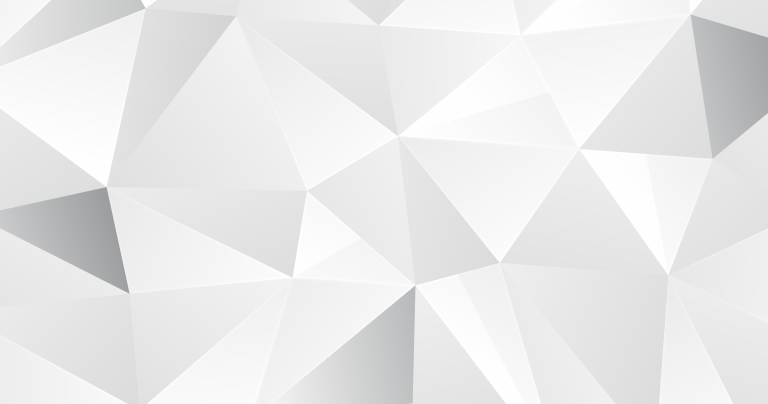
Reproduce this background procedurally as a WebGL 1 fragment shader.

```glsl
precision highp float;

// Pale low-poly backdrop: a jittered grid of points is split into triangles,
// each one a flat facet with its own grey tone, a soft linear gradient and,
// on a few bright facets, a crease running out from one corner.

uniform vec2 u_resolution;

vec2 hash2(vec2 c) {
  return fract(sin(vec2(dot(c, vec2(127.1, 311.7)),
                        dot(c, vec2(269.5, 183.3)))) * 437.585);
}

// Grid point moved by up to a third of a cell
vec2 meshPoint(vec2 c) {
  return c + 0.7 * (hash2(c) - 0.5);
}

// Signed distance to the line a-b, positive on its left
float edgeSide(vec2 p, vec2 a, vec2 b) {
  vec2 along = normalize(b - a);
  vec2 toP = p - a;
  return along.x * toP.y - along.y * toP.x;
}

// Facet colour in rgb times its antialiased coverage, coverage in alpha
vec4 facet(vec2 p, vec2 a, vec2 b, vec2 c, float index, float pixel) {
  float inside = min(edgeSide(p, a, b), min(edgeSide(p, b, c), edgeSide(p, c, a)));
  float coverage = clamp(0.5 + inside / pixel, 0.0, 1.0);

  // Golden-ratio steps spread the tones evenly over the facets
  float rank = fract(0.618034 * index + 0.554);
  float tone = mix(0.89, 0.98, smoothstep(0.1, 1.0, rank));
  tone -= 0.07 * (1.0 - smoothstep(0.02, 0.11, rank));
  tone -= 0.13 * (1.0 - smoothstep(0.018, 0.026, rank));

  // Gradient across the facet, stronger on the dark ones
  vec2 center = (a + b + c) / 3.0;
  float angle = 2.4 * index;
  float slope = mix(0.22, 0.05, smoothstep(0.0, 0.1, rank));
  tone += slope * dot(p - center, vec2(cos(angle), sin(angle)));

  // Crease from a corner, and a thin light rim on bright facets
  float crease = smoothstep(-pixel, pixel, edgeSide(p, a, center)) - 0.5;
  tone += 0.025 * crease * step(0.84, rank);
  tone += 0.015 * step(0.55, rank) * (1.0 - smoothstep(0.0, 0.025, inside));

  tone = min(tone, 0.995);
  vec3 color = tone + (1.0 - tone) * vec3(-0.015, 0.0, 0.015);
  return vec4(color, 1.0) * coverage;
}

void main() {
  // Three cells per canvas height
  vec2 p = 3.0 * gl_FragCoord.xy / u_resolution.y + vec2(0.0, 0.3);
  float pixel = 3.0 / u_resolution.y;
  vec4 sum = vec4(0.0);

  for (int j = -1; j <= 1; j++) {
    for (int i = -1; i <= 1; i++) {
      vec2 cell = floor(p) + vec2(float(i), float(j));
      vec2 a = meshPoint(cell);
      vec2 b = meshPoint(cell + vec2(1.0, 0.0));
      vec2 c = meshPoint(cell + vec2(1.0, 1.0));
      vec2 d = meshPoint(cell + vec2(0.0, 1.0));

      // Cut along the diagonal that leaves the wider triangles
      float widthBD = min(edgeSide(a, b, d), -edgeSide(c, b, d));
      float widthAC = min(edgeSide(d, a, c), -edgeSide(b, a, c));
      bool cutBD = widthBD > widthAC;

      float index = 2.0 * (cell.x + 12.0 * cell.y);
      sum += facet(p, a, b, cutBD ? d : c, index, pixel);
      sum += facet(p, cutBD ? b : a, c, d, index + 1.0, pixel);
    }
  }
  gl_FragColor = vec4(sum.rgb / max(sum.a, 0.001), 1.0);
}
```
